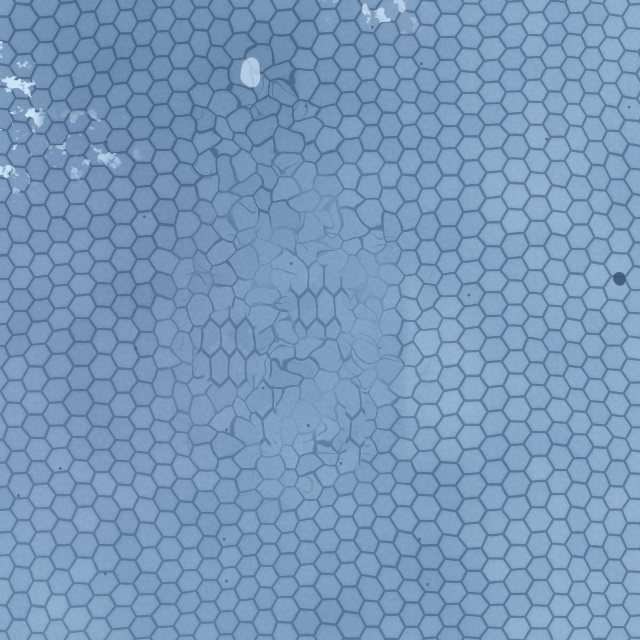
Write a three.js fragment shader that draws this texture.

```glsl
varying vec2 vUv;

const float ROWS = 27.0;
const vec2 LATTICE = vec2(1.7320508, 1.0);

float hash(vec2 p) {
  p = fract(p * vec2(0.1731, 0.2417));
  p += dot(p, p.yx + 31.7);
  return fract((p.x + p.y) * p.x * 17.3);
}

vec2 gradient(vec2 cell) {
  float angle = 6.2831853 * hash(cell);
  return vec2(cos(angle), sin(angle));
}

float gradientNoise(vec2 p) {
  vec2 i = floor(p);
  vec2 f = p - i;
  vec2 u = f * f * f * (f * (f * 6.0 - 15.0) + 10.0);
  vec2 e = vec2(1.0, 0.0);
  float low = mix(dot(gradient(i), f), dot(gradient(i + e.xy), f - e.xy), u.x);
  float high = mix(dot(gradient(i + e.yx), f - e.yx), dot(gradient(i + e.xx), f - e.xx), u.x);
  return mix(low, high, u.y);
}

float fbm(vec2 p) {
  float sum = 0.0;
  float amplitude = 0.6;
  for (int i = 0; i < 4; i++) {
    sum += amplitude * gradientNoise(p);
    p = p * 2.03 + 17.4;
    amplitude *= 0.5;
  }
  return sum;
}

// Flat-topped hexagon: offset from the centre of the nearest cell
vec2 hexOffset(vec2 p) {
  vec2 a = mod(p, LATTICE) - 0.5 * LATTICE;
  vec2 b = mod(p - 0.5 * LATTICE, LATTICE) - 0.5 * LATTICE;
  return dot(a, a) < dot(b, b) ? a : b;
}

float hexEdge(vec2 offset) {
  vec2 q = abs(offset);
  return 0.5 - max(q.y, dot(q, vec2(0.8660254, 0.5)));
}

float groove(float edge, float width) {
  return 1.0 - smoothstep(width * 0.3, width, edge);
}

// Soft elliptical region, 1 at the centre and 0 outside
float blob(vec2 uv, vec2 centre, vec2 radius, float softness) {
  return 1.0 - smoothstep(1.0 - softness, 1.0, length((uv - centre) / radius));
}

void main() {
  vec3 baseColor = vec3(0.522, 0.642, 0.770);
  vec3 grooveColor = vec3(0.310, 0.425, 0.555);
  vec3 fleckColor = vec3(0.80, 0.89, 0.97);
  vec2 uv = vUv;

  // Broken middle and cracked upper part
  float broken = blob(uv, vec2(0.46, 0.49), vec2(0.27, 0.36), 0.6);
  float cracked = blob(uv, vec2(0.40, 0.78), vec2(0.14, 0.22), 0.6);
  float wear = max(broken, cracked);

  // Warped tile coordinates
  vec2 p = uv * ROWS;
  vec2 drift = vec2(gradientNoise(uv * 4.0), gradientNoise(uv * 4.0 + 9.3));
  vec2 jitter = vec2(gradientNoise(p * 0.9), gradientNoise(p * 0.9 + 41.0));
  p += drift * 0.6 + jitter * (0.10 + 0.55 * wear);

  vec2 offset = hexOffset(p);
  vec2 id = floor((p - offset) / (0.5 * LATTICE) + 0.5);
  float edge = hexEdge(offset);
  float tone = hash(id + 3.0);

  // Grooves, fading where the tiling is worn
  float fade = smoothstep(-0.35, 0.3, gradientNoise(uv * 13.0 + 5.0));
  float strength = mix(0.78, 0.15 + 0.6 * fade, broken);
  strength *= 0.82 + 0.18 * smoothstep(0.3, 0.8, max(uv.x, uv.y));
  float lines = groove(edge, 0.075) * strength;

  // Tall stretched cells
  float tall = blob(uv, vec2(0.497, 0.53), vec2(0.052, 0.062), 0.15);
  tall = max(tall, blob(uv, vec2(0.357, 0.455), vec2(0.054, 0.070), 0.15));
  tall = max(tall, blob(uv, vec2(0.415, 0.355), vec2(0.018, 0.065), 0.2));
  tall = max(tall, blob(uv, vec2(0.555, 0.335), vec2(0.018, 0.075), 0.2));
  vec2 stretched = (uv * ROWS + jitter * 0.15).yx * vec2(0.68, 1.35);
  lines = mix(lines, groove(hexEdge(hexOffset(stretched)), 0.085) * 0.62, tall);

  // Fine fractures
  float fracture = abs(gradientNoise(p * 1.1 + 63.0));
  float fractureGate = smoothstep(0.05, 0.3, gradientNoise(p * 0.55 + 12.0));
  lines = max(lines, groove(fracture, 0.05) * fractureGate * wear * (1.0 - tall) * 0.55);

  // Broad light and shade
  float light = 0.050 * smoothstep(0.55, 0.9, uv.x) - 0.015;
  light -= 0.065 * blob(uv, vec2(0.28, 0.88), vec2(0.40, 0.40), 0.95);
  light -= 0.030 * blob(uv, vec2(0.22, 0.52), vec2(0.36, 0.30), 0.9);
  light += 0.035 * blob(uv, vec2(0.03, 0.06), vec2(0.32, 0.25), 0.9);
  light += 0.045 * smoothstep(0.625, 0.645, uv.x) * blob(uv, vec2(0.66, 0.43), vec2(0.14, 0.20), 0.7);
  light += 0.045 * fbm(uv * 5.0) + 0.028 * (tone - 0.5);
  light += 0.022 * gradientNoise(uv * 150.0) + 0.018 * gradientNoise(uv * 290.0);
  light -= 0.018 * groove(edge, 0.22) * (1.0 - broken);

  vec3 color = baseColor + light * vec3(1.05, 1.0, 0.95);
  color += vec3(0.012, -0.008, 0.010) * blob(uv, vec2(0.15, 0.5), vec2(0.32, 0.45), 0.9);
  color = mix(color, grooveColor + light * 0.6, lines);

  // Pale chipped flecks
  float chipArea = blob(uv, vec2(0.01, 0.82), vec2(0.075, 0.18), 0.5);
  chipArea = max(chipArea, 0.7 * blob(uv, vec2(0.14, 0.77), vec2(0.10, 0.08), 0.7));
  chipArea = max(chipArea, 0.8 * blob(uv, vec2(0.58, 0.985), vec2(0.11, 0.07), 0.7));
  float chips = smoothstep(0.08, 0.22, fbm(p * 1.5 + 7.0)) * step(0.25, tone) * chipArea;
  float chippedTile = blob(uv + jitter * 0.012, vec2(0.393, 0.887), vec2(0.018, 0.021), 0.15);
  color = mix(color, fleckColor, max(chips, chippedTile * 0.72));

  // One dark stain and scattered specks
  float stain = blob(uv + jitter * 0.004, vec2(0.967, 0.564), vec2(0.012), 0.25);
  vec2 speckCell = floor(uv * 16.0);
  vec2 speckCentre = 0.25 + 0.5 * vec2(hash(speckCell + 5.0), hash(speckCell + 19.0));
  float speck = blob(fract(uv * 16.0), speckCentre, vec2(0.05), 0.5) * step(0.93, hash(speckCell));
  color = mix(color, vec3(0.22, 0.32, 0.43), max(stain * 0.85, speck * 0.6));

  gl_FragColor = vec4(color, 1.0);
}
```
